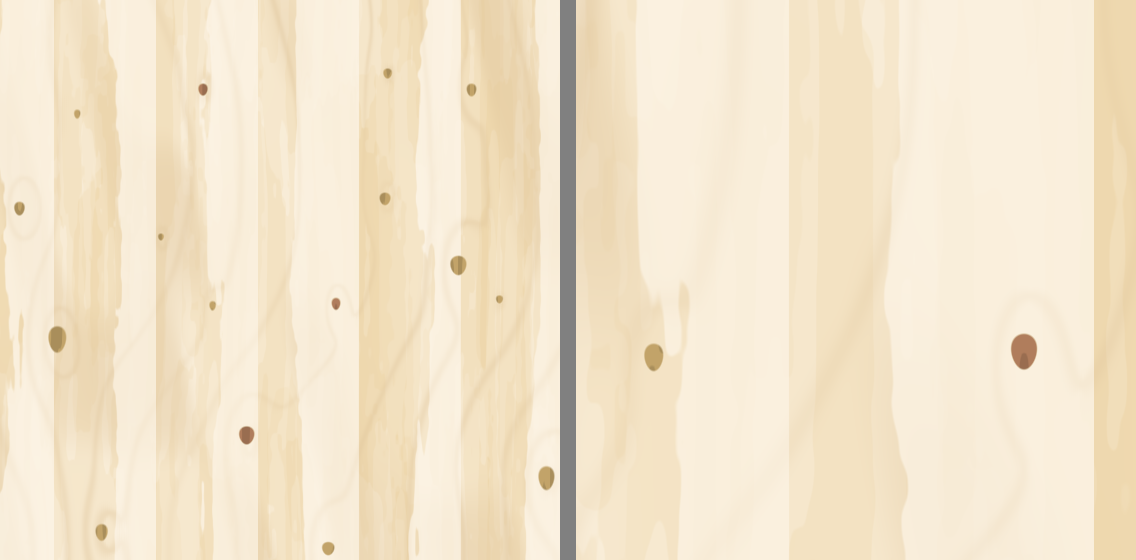
Left, the full canvas; right, a detail of the centre.
Give the GLSL for this texture, as a WebGL 2 fragment shader.

```glsl
#version 300 es
precision highp float;
// Pale pine boards: ragged honey bands over cream, torn vertical streaks,
// soft grain contours of a swaying field that closes into rings at knots,
// and small flat egg-shaped knots scattered on a jittered grid.

uniform vec2 u_resolution;
out vec4 fragColor;

#define BOARDS 5.5          // boards across the canvas
#define RAGGED 0.17         // splinter depth of band edges, in boards
#define GRAIN_LINES 9.0     // grain contours across the canvas
#define GRAIN_WIDTH 0.0055  // half width of a soft contour
#define GRAIN_DEPTH 0.36    // strength of a contour
#define KNOT_GRID 4         // knots per side
#define KNOT_MAX 0.018      // largest knot radius
#define RING_PULL 1.7       // how far knots bend the grain
#define CREAM vec3(0.987, 0.953, 0.895)
#define HONEY vec3(0.925, 0.828, 0.645)
#define SHADE vec3(0.870, 0.765, 0.600)

float hash(vec2 p) {
    uvec2 q = uvec2(ivec2(floor(p))) * uvec2(1597334673u, 3812015801u);
    uint n = (q.x ^ q.y) * 1597334673u;
    n = (n ^ (n >> 15)) * 2246822519u;
    n ^= n >> 13;
    return float(n >> 8) / 16777216.0;
}

float noise(vec2 p) {
    vec2 i = floor(p), f = p - i;
    f = f * f * f * (f * (f * 6.0 - 15.0) + 10.0);
    return mix(mix(hash(i), hash(i + vec2(1, 0)), f.x),
               mix(hash(i + vec2(0, 1)), hash(i + vec2(1, 1)), f.x), f.y);
}

// Antialiased threshold
float cut(float value, float level) {
    float w = fwidth(value) * 0.7 + 0.004;
    return smoothstep(level - w, level + w, value);
}

// Long vertical flakes with slightly torn outlines
float streaks(vec2 p, vec2 scale, float level) {
    float tear = noise(p * vec2(130.0, 38.0)) - 0.5;
    return cut(noise(p * scale) + 0.13 * tear, level);
}

void main() {
    vec2 p = gl_FragCoord.xy / u_resolution.y;
    float px = 1.0 / u_resolution.y;

    // Knots: bend the grain field and collect their fill
    float grain = GRAIN_LINES * p.x + 2.6 * noise(p * vec2(3.0, 1.5) + 7.0)
                + 0.5 * noise(p * vec2(6.0, 4.0));
    float knot = 0.0, redness = 0.0;
    for (int k = 0; k < KNOT_GRID * KNOT_GRID; k++) {
        vec2 cell = vec2(k % KNOT_GRID, k / KNOT_GRID);
        vec2 jitter = vec2(hash(cell + 31.0), hash(cell + 57.0));
        vec2 center = (cell + mix(vec2(0.08), vec2(0.92), jitter)) / float(KNOT_GRID);
        float size = mix(0.27, 1.0, pow(hash(cell + 83.0), 1.4));
        float radius = KNOT_MAX * size;
        vec2 d = p - center;
        vec2 spread = d / (radius * vec2(2.9, 6.0));
        grain += RING_PULL * size * exp(-dot(spread, spread));
        vec2 q = d / (radius * vec2(1.0, mix(1.0, 1.75, hash(cell + 109.0))));
        q.x *= 1.0 - 0.16 * clamp(q.y, -1.5, 1.5);
        float fill = 1.0 - smoothstep(-px, px, (length(q) - 1.0) * radius);
        redness = mix(redness, step(0.6, hash(cell + 137.0)), fill);
        knot = max(knot, fill);
    }

    // Boards: straight seam on the left, honey band, ragged edge to cream
    float across = p.x * BOARDS + 0.47;
    float board = floor(across), f = across - board;
    float width = mix(0.48, 0.76, hash(vec2(board, 5.0)));
    float sway = noise(vec2(board * 9.0, p.y * 2.6)) - 0.5;
    float splinter = noise(vec2(p.x * 75.0, p.y * 6.0)) - 0.5
                   + 0.3 * (noise(p * vec2(110.0, 45.0)) - 0.5);
    float band = cut(width + 0.26 * sway + RAGGED * splinter - f, 0.0);
    float strip = floor(f * 2.6);
    float depth = 0.25 + 0.20 * hash(vec2(board, 19.0))
                + 0.09 * (hash(vec2(board, strip + 41.0)) - 0.5);
    float tone = mix(0.05, depth, band);

    // Flat streaks, darker and lighter
    vec2 fiber = p + vec2(0.012 * noise(p * vec2(2.0, 5.0)), 0.0);
    float flakes = 0.15 * streaks(fiber, vec2(32.0, 2.2), 0.57)
                 + 0.12 * streaks(fiber + 3.7, vec2(62.0, 3.6), 0.63)
                 + 0.10 * streaks(fiber + 8.1, vec2(18.0, 1.6), 0.55)
                 - 0.17 * streaks(fiber + 5.3, vec2(48.0, 4.5), 0.70);
    tone += flakes * mix(0.22, 1.0, band);
    tone += 0.10 * (noise(p * vec2(7.0, 2.0) + 23.0) - 0.4);
    vec3 color = mix(CREAM, HONEY, clamp(tone, 0.0, 1.1));

    // Broad blurred swathes, leaning off the vertical
    vec2 lean = vec2(p.x + 0.22 * p.y, p.y);
    float swathe = smoothstep(0.52, 0.95, noise(lean * vec2(11.0, 3.2) + 13.0));
    color = mix(color, SHADE, 0.38 * swathe * mix(0.25, 1.0, band));

    // Grain contours of even width, fading in and out along their length
    float slope = max(fwidth(grain) * u_resolution.y, 3.0);
    float offset = (fract(grain) - 0.5) / slope;
    float soft = GRAIN_WIDTH * mix(0.6, 1.5, noise(p * vec2(5.0, 3.0) + 61.0));
    float line = exp(-offset * offset / (soft * soft));
    float fade = mix(0.3, 1.0, noise(p * vec2(6.0, 3.0) + 47.0));
    color = mix(color, SHADE, GRAIN_DEPTH * line * fade * mix(0.45, 1.0, band));

    // Knot fill in two flat tones
    vec3 core = mix(vec3(0.76, 0.64, 0.41), vec3(0.69, 0.49, 0.36), redness);
    float vein = cut(noise(p * vec2(140.0, 12.0) + 71.0), 0.55);
    core *= 1.0 - 0.13 * vein;
    color = mix(color, core, knot);

    fragColor = vec4(color, 1.0);
}
```
